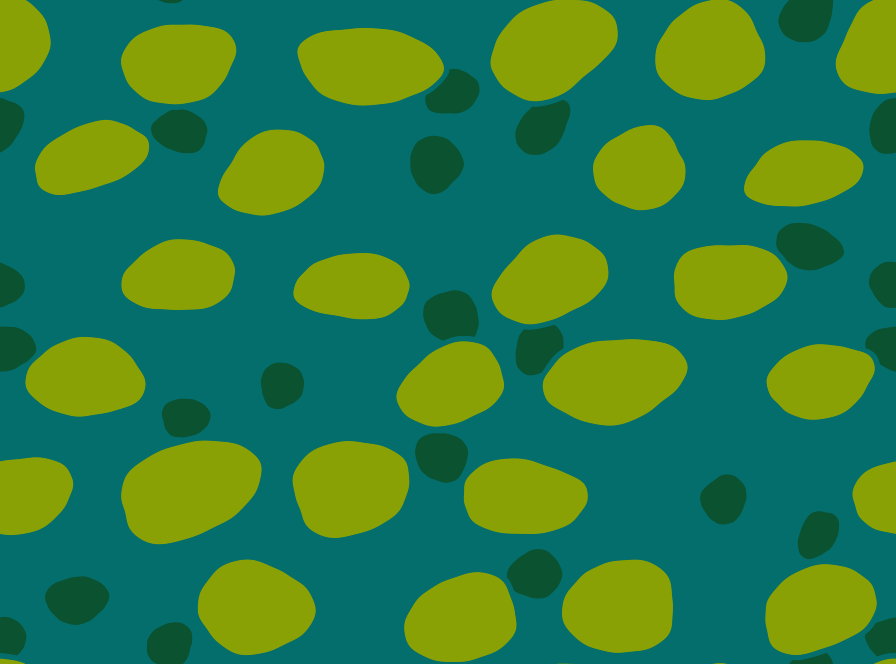
Give the GLSL for this pattern, as a WebGL 1 fragment shader.

```glsl
precision highp float;
// Seamless field of olive pebbles with small dark green ones on flat teal.
// Pebbles sit on a jittered, staggered lattice of 5 x 6 wrapping cells;
// extra dark ones fill the triangles between three neighbouring sites.
uniform vec2 u_resolution;

const vec2 GRID = vec2(5.0, 6.0);
const float TAU = 6.2831853;

vec2 wrapCell(vec2 cell) {
  return floor(mod(cell + 0.5, GRID));
}

vec4 hash4(vec2 cell, float seed) {
  float n = dot(wrapCell(cell), vec2(12.9898, 78.233)) + seed * 37.719;
  return fract(sin(vec4(n, n + 1.7, n + 3.1, n + 5.3)) * 43758.5453);
}

// Jittered lattice point; odd rows are shifted by half a cell.
vec2 site(vec2 cell) {
  vec2 jitter = (hash4(cell, 1.0).xy - 0.5) * vec2(0.17, 0.2);
  return cell + 0.5 + vec2(0.5 * mod(cell.y, 2.0), 0.0) + jitter;
}

// Approximate signed distance to a tilted ellipse with a wobbly outline.
float pebble(vec2 q, float size, float stretch, float tilt, vec4 h) {
  float c = cos(tilt), s = sin(tilt);
  q = vec2(c * q.x + s * q.y, c * q.y - s * q.x) + 1e-5;
  vec2 radii = size * vec2(sqrt(stretch), inversesqrt(stretch));
  vec2 e = q / radii;
  float a = atan(e.y, e.x);
  float outline = 1.0 + 0.045 * sin(2.0 * a + TAU * h.x)
                + 0.045 * sin(3.0 * a + TAU * h.y)
                + 0.022 * sin(4.0 * a + TAU * h.z)
                + 0.014 * sin(5.0 * a + TAU * h.w)
                + 0.006 * sin(11.0 * a + TAU * h.x);
  float r = length(e);
  return (r - outline) * r / length(e / radii);
}

float darkPebble(vec2 q, vec2 cell, float seed) {
  vec4 h = hash4(cell, seed);
  return pebble(q, mix(0.195, 0.25, h.x), mix(0.95, 1.45, h.y),
                mix(-0.3, 1.3, h.z), hash4(cell, seed + 1.0));
}

float olivePebble(vec2 q, vec2 cell) {
  vec4 h = hash4(cell, 2.0);
  return pebble(q, mix(0.39, 0.53, h.x), mix(1.1, 1.75, h.y),
                mix(-0.12, 0.42, h.z), hash4(cell, 3.0));
}

void main() {
  vec2 p = gl_FragCoord.xy / u_resolution * GRID;
  // Distances are measured in row heights.
  vec2 metric = vec2(u_resolution.x / u_resolution.y * GRID.y / GRID.x, 1.0);
  float olive = 9.0, dark = 9.0;

  for (int j = -1; j <= 1; j++) {
    float row = floor(p.y) + float(j);
    float odd = mod(row, 2.0);
    for (int i = -2; i <= 1; i++) {
      vec2 cell = vec2(floor(p.x - 0.5 * odd) + float(i), row);
      vec2 id = wrapCell(cell);
      vec2 here = site(cell);
      vec2 q = (p - here) * metric;

      // One dark site in each row but the last, spread over the columns.
      if (mod(id.x + 2.0 * id.y, 5.0) + floor(id.y / 5.0) < 0.5) {
        dark = min(dark, darkPebble(q, cell, 4.0));
      } else {
        olive = min(olive, olivePebble(q, cell));
      }

      // Half of the cells put a dark pebble in the gap above or below.
      if (mod(id.x + id.y, 2.0) < 0.5) {
        float side = hash4(cell, 6.0).x < 0.5 ? -1.0 : 1.0;
        vec2 apex = site(cell + vec2(odd, side));
        vec2 gap = (here + site(cell + vec2(1.0, 0.0)) + apex) / 3.0;
        dark = min(dark, darkPebble((p - gap) * metric, cell, 7.0));
      }
    }
  }
  dark = max(dark, 0.05 - olive);  // keep a teal rim between neighbours

  float edge = 0.6 * GRID.y / u_resolution.y;
  vec3 color = vec3(0.01, 0.43, 0.42);
  color = mix(color, vec3(0.04, 0.32, 0.19), 1.0 - smoothstep(-edge, edge, dark));
  color = mix(color, vec3(0.54, 0.63, 0.02), 1.0 - smoothstep(-edge, edge, olive));
  gl_FragColor = vec4(color, 1.0);
}
```
